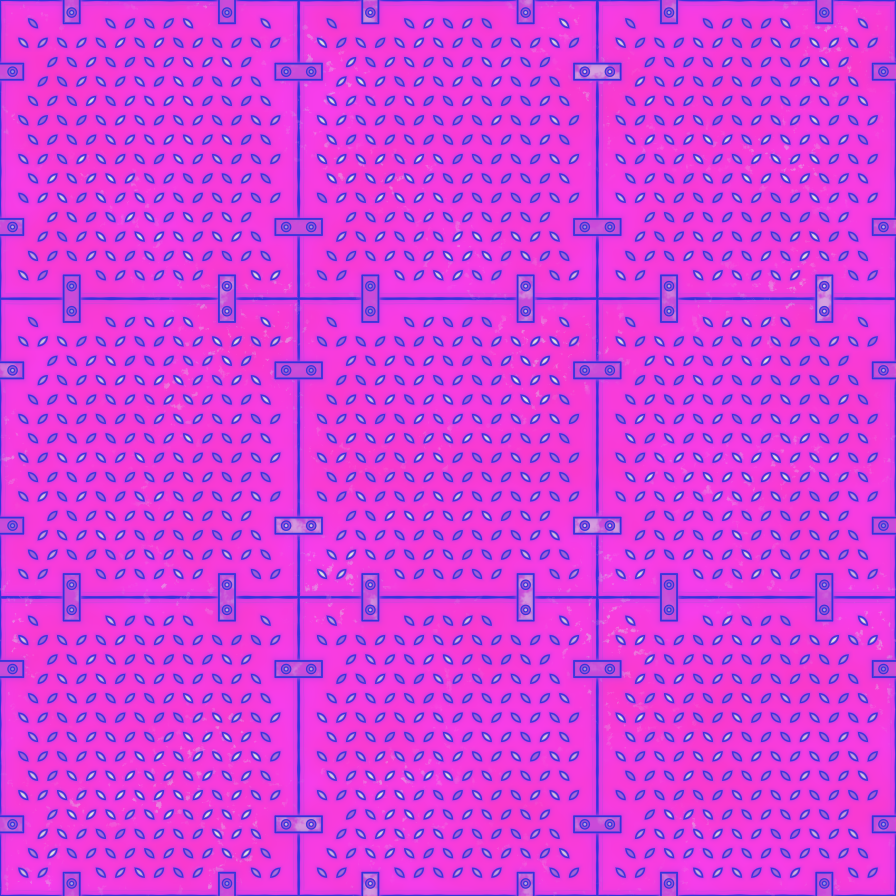
Write a WebGL 2 fragment shader that draws this texture map.

```glsl
#version 300 es
precision highp float;
// Pink tread-plate panels with raised lens studs, blue seams and bolted clamps.

#define PANELS 3.0          // panels across and down
#define PITCH 0.0649        // stud spacing, in panels
#define ROWS 14.0           // stud rows per panel
#define STUD vec2(0.0205, 0.0083)   // half length, half width
#define LINE 0.0024         // half width of outlines
#define SEAM 0.0042         // half width of seams
#define CLAMP_AT 0.24       // clamp distance from panel corner
#define CLAMP vec2(0.027, 0.078)    // clamp half size
#define BOLT_AT 0.042       // bolt distance from seam
#define WEAR 0.85           // strength of scuffs

uniform vec2 u_resolution;
out vec4 fragColor;

const vec3 HOT = vec3(0.98, 0.22, 0.78);
const vec3 MAGENTA = vec3(0.97, 0.24, 0.92);
const vec3 VIOLET = vec3(0.76, 0.24, 0.89);
const vec3 BLUE = vec3(0.20, 0.20, 0.86);
const vec3 LILAC = vec3(0.60, 0.32, 0.84);
const vec3 PLUM = vec3(0.80, 0.29, 0.85);
const vec3 PALE = vec3(0.86, 0.76, 0.88);

float hash(vec2 p) {
  uvec2 u = uvec2(ivec2(p)) * uvec2(1597334673u, 3812015801u);
  uint n = (u.x ^ u.y) * 1597334673u;
  n = (n ^ (n >> 15u)) * 2246822519u;
  return float((n ^ (n >> 13u)) >> 8u) / 16777216.0;
}

// Gradient noise that wraps after a whole number of lattice steps
float corner(vec2 lattice, vec2 offset, float period) {
  float a = 6.28319 * hash(mod(lattice, period) + period * 7.0);
  return dot(vec2(cos(a), sin(a)), offset);
}

float noise(vec2 uv, float period) {
  vec2 p = uv * period, i = floor(p), f = p - i;
  vec2 w = f * f * f * (f * (f * 6.0 - 15.0) + 10.0);
  vec2 e = vec2(1.0, 0.0);
  float low = mix(corner(i, f, period), corner(i + e, f - e, period), w.x);
  float high = mix(corner(i + e.yx, f - e.yx, period), corner(i + 1.0, f - 1.0, period), w.x);
  return mix(low, high, w.y);
}

float fbm(vec2 uv, float period) {
  float sum = 0.0, gain = 1.0;
  for (int i = 0; i < 4; i++) {
    sum += gain * noise(uv, period);
    period *= 2.0;
    gain *= 0.55;
  }
  return sum;
}

// Folds a panel to one octant: x runs along the nearest seam, y away from it
vec2 foldPanel(vec2 q) {
  vec2 f = 0.5 - abs(q - 0.5);
  return vec2(max(f.x, f.y), min(f.x, f.y));
}

float boxDist(vec2 p, vec2 halfSize) {
  vec2 d = abs(p) - halfSize;
  return length(max(d, 0.0)) + min(max(d.x, d.y), 0.0);
}

float lensDist(vec2 p, vec2 size) {
  float r = dot(size, size) / (2.0 * size.y);
  return length(vec2(p.x, abs(p.y) + r - size.y)) - r;
}

float fill(float d, float px) { return smoothstep(0.7 * px, -0.7 * px, d); }
float glow(float d, float size) { return exp(-max(d, 0.0) / size); }

void main() {
  vec2 uv = gl_FragCoord.xy / u_resolution;
  uv.y = 1.0 - uv.y;
  float px = PANELS / min(u_resolution.x, u_resolution.y);
  vec2 p = uv * PANELS, panel = floor(p), q = p - panel;
  vec2 edge = foldPanel(q);

  // Painted sheet and scuff masks
  float tint = 0.5 + 0.65 * fbm(uv, 7.0) + 0.3 * glow(edge.y, 0.06);
  vec3 col = mix(HOT, MAGENTA, clamp(tint, 0.0, 1.0));
  float patches = smoothstep(0.0, 0.6, fbm(uv + 0.37, 6.0) + 0.3 * glow(edge.y, 0.04));
  float grit = smoothstep(0.28, 0.62, fbm(uv, 83.0));
  float scuff = WEAR * patches * grit;
  col = mix(col, PALE, 0.65 * scuff);

  // Seams with a soft violet border
  float seam = edge.y + 0.002 * noise(uv, 60.0);
  col = mix(col, VIOLET, 0.75 * glow(seam - SEAM, 0.011));
  col = mix(col, LILAC, 0.3 * fill(abs(seam - 0.017) - 0.0015, px));
  col = mix(col, BLUE, fill(seam - SEAM, px) * (1.0 - 0.5 * scuff));

  // Nearest stud in the staggered rows
  float start = 0.5 - 0.5 * (ROWS - 1.0) * PITCH;
  float row = clamp(floor((q.y - start) / PITCH + 0.5), 0.0, ROWS - 1.0);
  float even = 1.0 - mod(row, 2.0);
  float first = start + 0.5 * PITCH * even;
  float column = clamp(floor((q.x - first) / PITCH + 0.5), 0.0, ROWS - 1.0 - even);
  vec2 center = vec2(first + column * PITCH, start + row * PITCH);
  vec2 place = foldPanel(center);
  bool blocked = abs(place.x - CLAMP_AT) < 0.078 && place.y < 0.117;
  if (!blocked) {
    float lean = 1.0 - 2.0 * mod(column, 2.0);
    vec2 r = q - center;
    r = vec2(lean * r.x + r.y, r.y - lean * r.x) * 0.7071;
    float d = lensDist(r, STUD);
    float shine = hash(panel * 16.0 + vec2(column, row));
    shine = clamp(0.1 + 0.75 * shine * shine + 0.7 * patches, 0.0, 1.0);
    col = mix(col, VIOLET, 0.8 * glow(d - LINE, 0.005));
    col = mix(col, LILAC, fill(d, px));
    col = mix(col, PALE + vec3(0.0, 0.14, 0.0), shine * fill(d + 0.0045, px));
    col = mix(col, BLUE, 0.95 * fill(abs(d) - LINE, px));
  }

  // Clamps bridging the seams, each with its own amount of wear
  vec2 f = 0.5 - abs(q - 0.5);
  vec2 id = f.x < f.y ? vec2(2.0 * floor(p.x + 0.5), floor(2.0 * p.y))
                      : vec2(floor(2.0 * p.x), 2.0 * floor(p.y + 0.5) + 0.0);
  id = mod(id, 2.0 * PANELS) + (f.x < f.y ? 40.0 : 80.0);
  float age = hash(id);
  float d = boxDist(edge - vec2(CLAMP_AT, 0.0), CLAMP);
  float mottled = smoothstep(0.0, 0.6, fbm(uv, 48.0) + 0.45 * age * age);
  vec3 metal = mix(PLUM, PALE, 0.75 * mottled * age);
  metal = mix(metal, LILAC, 0.6 * glow(-d, 0.007));
  col = mix(col, VIOLET, 0.8 * glow(d - LINE, 0.008));
  col = mix(col, metal, fill(d, px));
  col = mix(col, BLUE, fill(abs(d) - 1.25 * LINE, px));

  // Bolts: washer ring and bright head
  float bolt = length(edge - vec2(CLAMP_AT, BOLT_AT));
  col = mix(col, LILAC, fill(bolt - 0.017, px));
  col = mix(col, BLUE, fill(abs(bolt - 0.0155) - 0.002, px));
  col = mix(col, BLUE, fill(bolt - 0.0085, px));
  col = mix(col, PALE, (0.55 + 0.45 * age) * fill(bolt - 0.0045, px));

  fragColor = vec4(col, 1.0);
}
```
